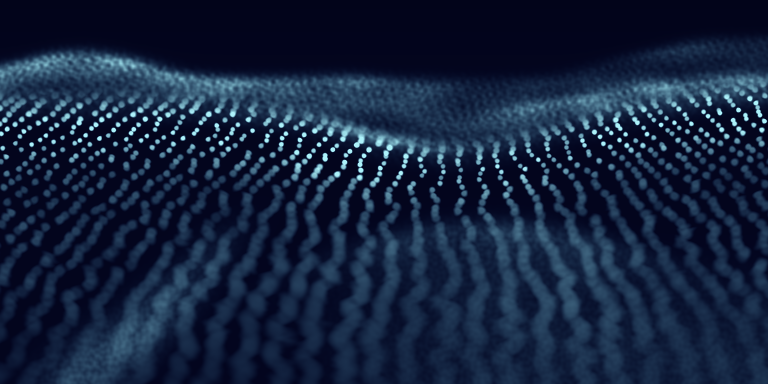
This background is drawn by a WebGL 2 fragment shader. Its source:

```glsl
#version 300 es
precision highp float;

uniform vec2 u_resolution;
out vec4 fragColor;

#define VANISH vec2(1.12, 1.65)
#define COLUMN_GAP 0.0556
#define ROW_GAP 0.0132
#define WIGGLE 0.032
#define SWAY 0.17
#define DOT_RADIUS 0.0057
#define DOT_SPREAD 0.048
#define DOT_SOFTNESS 0.028
#define FOCUS_GLOW 0.75
#define SHEET_GLOW 0.25
#define HAZE 0.2
#define GRAIN 0.5

const vec3 NAVY = vec3(0.01, 0.018, 0.115);
const vec3 CYAN = vec3(0.68, 0.95, 0.98);

float hash(vec2 c) {
  vec3 q = fract(vec3(c.xyx) * 0.1031);
  q += dot(q, q.yzx + 33.33);
  return fract((q.x + q.y) * q.z);
}

vec2 gradient(vec2 c) {
  float a = 6.2832 * hash(c);
  return vec2(cos(a), sin(a));
}

float gradientNoise(vec2 p) {
  vec2 i = floor(p), f = fract(p);
  vec2 s = f * f * f * (f * (f * 6.0 - 15.0) + 10.0), e = vec2(1.0, 0.0);
  float low = mix(dot(gradient(i), f), dot(gradient(i + e), f - e), s.x);
  float high = mix(dot(gradient(i + e.yx), f - e.yx), dot(gradient(i + 1.0), f - 1.0), s.x);
  return mix(low, high, s.y);
}

float bump(float x, float center, float width) {
  float t = (x - center) / width;
  return exp(-t * t);
}

// Soft silhouette above the crest, long falloff below it
float ridge(float y, float crest, float above, float below) {
  return y > crest ? bump(y, crest, above) : exp((y - crest) / below);
}

// Upper edge of the front sheet, with a valley right of centre
float frontEdge(float x) {
  return 0.73 - 0.13 * bump(x, 1.17, 0.38) + 0.03 * smoothstep(1.5, 2.0, x);
}

// Column and row coordinates of the swaying sheet
vec2 sheetGrid(vec2 p) {
  float depth = VANISH.y - p.y;
  float side = (p.x - 1.14) / 0.42;
  float sway = -SWAY * smoothstep(0.4, 0.7, p.y) * side / sqrt(1.0 + side * side);
  sway += 0.014 * sin(p.y * 16.0 + p.x * 3.0);
  sway += WIGGLE * gradientNoise(vec2(p.x * 9.0, p.y * 21.0));
  float column = (p.x - VANISH.x - sway) / (COLUMN_GAP * depth);
  return vec2(column, log(depth) / ROW_GAP + 0.6 * sin(column * 1.3));
}

// Coverage by round dots that widen and soften with blur
float dots(vec2 p, float blur) {
  const float STEP = 0.002;
  vec2 g = sheetGrid(p);
  mat2 toGrid = mat2(sheetGrid(p + vec2(STEP, 0.0)) - g, sheetGrid(p + vec2(0.0, STEP)) - g) / STEP;
  mat2 toCanvas = inverse(toGrid);
  float radius = DOT_RADIUS + DOT_SPREAD * min(blur, 0.36);
  float soft = 0.6 / u_resolution.y + 0.001 + DOT_SOFTNESS * blur;
  float opacity = mix(1.0, 0.6, smoothstep(0.0, 0.2, blur));
  float gap = 1.0;
  for (int j = -1; j <= 1; j++) {
    for (int i = -2; i <= 2; i++) {
      vec2 cell = floor(g) + vec2(j, i);
      vec2 jitter = vec2(hash(cell), hash(cell + 57.0)) - 0.5;
      vec2 offset = toCanvas * (g - cell - 0.5 - jitter * vec2(0.18, 0.5));
      float disc = 1.0 - smoothstep(radius - soft, radius + soft, length(offset));
      gap *= 1.0 - opacity * disc * (0.6 + 0.4 * hash(cell + 19.0));
    }
  }
  return 1.0 - gap;
}

// Distant blurred hills with a fine woven texture
float distantHills(vec2 p, float edge) {
  float left = 0.775 + 0.065 * bump(p.x, 0.22, 0.27) + 0.006 * sin(p.x * 9.0);
  float right = 0.685 + 0.1 * smoothstep(1.05, 1.95, p.x);
  float far = 0.785 + 0.095 * smoothstep(1.35, 1.9, p.x);
  float leftFade = 1.0 - smoothstep(0.35, 1.45, p.x);
  float rightFade = smoothstep(1.0, 1.55, p.x);
  float light = ridge(p.y, left, 0.017, 0.03) * 0.42 * leftFade;
  light += ridge(p.y, left, 0.025, 0.3) * HAZE * (1.0 - 0.6 * rightFade);
  light += ridge(p.y, right, 0.022, 0.045) * 0.36 * rightFade;
  light += ridge(p.y, far, 0.022, 0.1) * 0.15 * smoothstep(1.3, 1.75, p.x);
  light += bump(p.y, edge + 0.014, 0.018) * 0.34 * bump(p.x, 1.0, 0.26);
  float weave = sin(p.x * 230.0 + p.y * 110.0 + 6.0 * gradientNoise(p * 8.0));
  weave *= 0.6 + 0.6 * sin(p.y * 270.0 - p.x * 60.0 + 5.0 * gradientNoise(p * 5.0));
  light *= 0.95 + 0.22 * weave + 0.7 * gradientNoise(p * vec2(7.0, 20.0));
  light *= 1.0 + GRAIN * gradientNoise(p * 85.0);
  return light * smoothstep(edge - 0.07, edge + 0.03, p.y);
}

// Out of focus light in the foreground
float foregroundHaze(vec2 p) {
  float t = p.x - 0.156;
  float streak = bump(p.y, 0.5 * t + 0.95 * t * t, 0.085) * smoothstep(-0.15, 0.1, t);
  float light = 0.25 * streak * (1.0 - smoothstep(0.05, 0.5, p.y));
  float arch = 0.385 - 0.4 * (p.x - 1.27) * (p.x - 1.27);
  light += 0.2 * ridge(p.y, arch, 0.04, 0.1) * bump(p.x, 1.3, 0.34);
  light += 0.08 * smoothstep(0.7, 1.3, p.x) * (1.0 - smoothstep(0.05, 0.4, p.y));
  return light * (1.0 + GRAIN * gradientNoise(p * 75.0) + 0.5 * gradientNoise(p * 7.0));
}

void main() {
  vec2 p = gl_FragCoord.xy / u_resolution * vec2(2.0, 1.0);
  float edge = frontEdge(p.x);
  float focus = edge - 0.05 - 0.04 * (1.0 - smoothstep(0.0, 0.8, p.x));
  float below = focus - p.y;
  float blur = max(0.0, abs(below) - 0.015) * (0.5 + 0.5 * bump(p.x, 1.1, 0.6));
  blur *= below < 0.0 ? 1.6 : 1.0;

  // Bright in the focal band, dim toward the viewer
  float glow = SHEET_GLOW * (0.55 + 0.45 * smoothstep(0.0, 0.3, p.y));
  glow += FOCUS_GLOW * bump(below, 0.0, 0.08) + 0.3 * exp(-max(below, 0.0) / 0.2);
  glow *= 0.95 + 0.7 * gradientNoise(p * vec2(3.0, 4.0) + 4.0);
  float sheet = 1.0 - smoothstep(edge - 0.02, edge + 0.055, p.y);

  float light = distantHills(p, edge) + foregroundHaze(p);
  if (sheet > 0.0) light += dots(p, blur) * glow * sheet * (1.0 - 0.4 * light);
  light = clamp(light, 0.0, 1.0);

  vec3 base = NAVY * (1.0 - 0.1 * smoothstep(0.8, 1.0, p.y));
  fragColor = vec4(mix(base, CYAN, pow(vec3(light), vec3(1.15, 1.0, 0.9))), 1.0);
}
```
